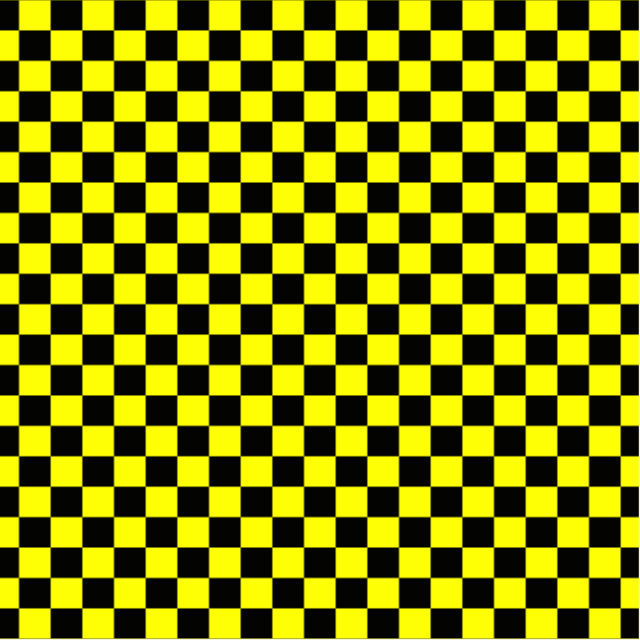
Reproduce this pattern procedurally as a Shadertoy shader.

```glsl
// Yellow and black checkerboard with softened cell edges and a thin pale rim at right and bottom.

// Signed wave along each axis: positive in even cells, negative in odd ones, zero on the edges.
vec2 cellWave(vec2 cell) {
    return 0.5 - abs(mod(cell + 0.5, 2.0) - 1.0);
}

void mainImage(out vec4 fragColor, in vec2 fragCoord) {
    vec2 uv = fragCoord / iResolution.xy;
    vec2 pos = vec2(uv.x, 1.0 - uv.y); // measured from the top left
    vec2 pixel = 1.0 / iResolution.xy;

    // Cells are slightly wider than tall; the first column is cut short
    vec2 cellSize = vec2(0.04948, 0.04753);
    vec2 edgeDistance = cellWave((pos - vec2(0.0297, 0.0)) / cellSize) * cellSize;

    // Soft edges, never narrower than a pixel
    vec2 softness = max(vec2(0.0015), 0.7 * pixel);
    vec2 side = clamp(edgeDistance / softness, -1.0, 1.0);
    float yellow = 0.5 + 0.5 * side.x * side.y;
    vec3 color = mix(vec3(0.012, 0.012, 0.008), vec3(0.995, 0.995, 0.015), yellow);

    // Pale rim
    vec2 rim = smoothstep(0.998 - 0.5 * pixel, 0.998 + 0.5 * pixel, pos);
    color = mix(color, vec3(0.96, 0.96, 0.84), max(rim.x, rim.y));

    fragColor = vec4(color, 1.0);
}
```
